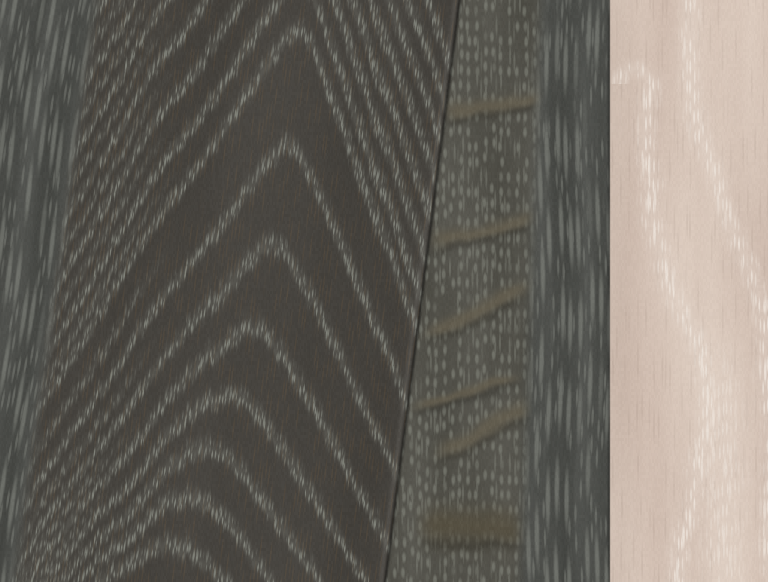
Write a Shadertoy shader that draws this texture.

```glsl
// Limed oak boards: a dark board with nested cathedral rings, straight-grained
// strips with ray flecks beside it, and a pale board at the right. Rings are
// hyperbola-like curves; pores are cellular strokes; tone drifts by layered sines.

const float PALE_EDGE = 1.048;

float hash(vec2 p) {
    p = fract(p * vec2(0.1031, 0.1137));
    p += dot(p, p.yx + 33.33);
    return fract((p.x + p.y) * p.x * 17.3);
}

// Layered, warped sines in about -1..1
float waves(vec2 p) {
    float sum = 0.0, gain = 0.5;
    for (int i = 0; i < 4; i++) {
        sum += gain * sin(p.x + 1.7 * sin(p.y + float(i)));
        p = mat2(1.6, 0.5, -0.5, 1.6) * p + 2.3;
        gain *= 0.55;
    }
    return sum;
}

// Cellular strokes: one upright pore per staggered cell
float pores(vec2 p, vec2 size, float density) {
    vec2 g = p / size;
    g.y += 9.0 * hash(vec2(floor(g.x), 7.0));
    vec2 id = floor(g) + 50.0;
    vec2 f = fract(g) - 0.5;
    f.x += 0.35 * (hash(id + 19.0) - 0.5);
    float stroke = smoothstep(1.0, 0.25, length(f * vec2(2.8, 2.0)));
    return stroke * smoothstep(0.0, 0.3, density - hash(id));
}

float band(float d, float width) {
    return exp(-d * d / (width * width));
}

// Ring peaks crowd together toward the bottom
float ringPeak(float i) {
    return i < 7.0 ? 0.94 - 0.078 * i - 0.000974 * i * i * i : 0.06 - 0.09 * (i - 7.0);
}

// Brightness of the cathedral rings; y runs downward
float rings(vec2 p) {
    float jag = 0.014 * (hash(vec2(floor(p.x * 210.0), 3.0)) - 0.5);
    float wobble = 0.011 * waves(vec2(p.x * 26.0, p.y * 5.0)) + jag;
    float light = 0.0;
    for (int j = 0; j < 29; j++) {
        float peak = ringPeak(0.5 * float(j));
        float low = max(peak, 0.0);
        float dx = p.x - (0.519 - 0.262 * low * low);
        float slope = dx < 0.0 ? 1.45 - 0.4 * low : 2.8 - 1.6 * low;
        float tip = 0.03 + 0.06 * low;
        float curve = peak + length(vec2(dx * slope, tip)) - tip;
        curve += dx < 0.0 ? dx * dx * dx * dx : 0.0;
        float limb = smoothstep(0.0, 0.2, abs(dx));
        float gap = (p.y + wobble - curve) / sqrt(1.0 + slope * slope * limb);
        float width = mix(0.015, 0.0075, limb) * (gap < 0.0 ? 1.15 : 0.75);
        float weight = j % 2 == 0 ? 1.0 : 0.7 * smoothstep(0.2, 0.32, -dx);
        light = max(light, weight * band(gap, width));
    }
    return light;
}

vec3 cathedral(vec2 p) {
    vec2 q = vec2(p.x + 0.12 * p.y, p.y);
    vec3 wood = vec3(0.273, 0.262, 0.243) + 0.018 * waves(vec2(q.x * 14.0, q.y * 3.0));
    wood += vec3(0.035, 0.018, 0.0) * pores(q, vec2(0.006, 0.06), 0.7);
    float pore = max(pores(q, vec2(0.006, 0.024), 0.95), pores(q + 0.31, vec2(0.008, 0.035), 0.8));
    return mix(wood, vec3(0.53, 0.54, 0.505), rings(p) * (0.22 + 0.65 * pore));
}

vec3 straightGrain(vec2 p, vec3 base) {
    vec2 q = p + vec2(0.004 * sin(p.y * 9.0), 0.0);
    vec3 wood = base + 0.035 * waves(vec2(q.x * 75.0, q.y * 2.5));
    float streak = max(pores(q, vec2(0.017, 0.15), 0.9), 0.8 * pores(q + 0.2, vec2(0.009, 0.05), 0.6));
    return mix(wood, vec3(0.53, 0.54, 0.51), 0.55 * streak);
}

// Dashed grain crossed by tan ray flecks
vec3 rayGrain(vec2 p) {
    vec3 wood = vec3(0.325, 0.32, 0.292) + 0.025 * waves(vec2(p.x * 40.0, p.y * 5.0));
    float dash = max(pores(p, vec2(0.014, 0.026), 0.9), 0.7 * pores(p + 0.4, vec2(0.008, 0.05), 0.6));
    wood = mix(wood, vec3(0.53, 0.54, 0.5), 0.55 * dash);
    // Each ray: centre x, centre y, slope, half thickness
    const vec4 RAYS[6] = vec4[6](vec4(0.85, 0.18, -0.1, 0.014), vec4(0.83, 0.395, -0.2, 0.013),
        vec4(0.82, 0.535, -0.48, 0.014), vec4(0.8, 0.675, -0.25, 0.009),
        vec4(0.84, 0.735, -0.5, 0.016), vec4(0.81, 0.905, 0.08, 0.03));
    for (int i = 0; i < 6; i++) {
        vec4 ray = RAYS[i];
        vec2 d = p - ray.xy;
        float across = d.y - ray.z * d.x + 0.008 * waves(p * 30.0);
        float along = smoothstep(0.105, 0.06, abs(d.x));
        wood *= 1.0 - 0.22 * along * band(across - ray.w, 0.009);
        vec3 tan_ = vec3(0.395, 0.37, 0.31) - (i == 5 ? 0.06 : 0.0);
        wood = mix(wood, tan_, 0.85 * along * band(across, ray.w));
    }
    return wood;
}

vec3 paleBoard(vec2 p) {
    float tone = 0.5 + 0.5 * waves(vec2(p.x * 26.0, p.y * 3.0));
    vec3 wood = mix(vec3(0.81, 0.735, 0.685), vec3(0.865, 0.8, 0.75), tone);
    wood -= 0.035 * smoothstep(0.07, 0.0, p.x - PALE_EDGE);
    wood -= 0.03 * pores(p, vec2(0.007, 0.09), 0.5);
    float wob = 0.008 * waves(p * vec2(9.0, 22.0));
    float inner = 1.115 + 0.1 * smoothstep(0.34, 0.69, p.y) - 0.05 * smoothstep(0.69, 1.0, p.y);
    float outer = 1.182 + 0.14 * smoothstep(0.1, 0.65, p.y);
    float lines = band(p.x - inner + wob, 0.017) * smoothstep(0.11, 0.15, p.y);
    lines = max(lines, band(p.x - outer + wob, 0.016));
    lines = max(lines, band(length(p - vec2(1.09, 0.145)) - 0.026, 0.012) * step(p.y, 0.145));
    lines = max(lines, 0.7 * band(p.x - 1.24 + wob, 0.035) * smoothstep(0.55, 0.7, p.y));
    float pore = max(pores(p, vec2(0.007, 0.035), 0.9), pores(p + 0.5, vec2(0.01, 0.06), 0.6));
    return mix(wood, vec3(0.93, 0.895, 0.86), lines * (0.2 + 0.65 * pore));
}

void mainImage(out vec4 fragColor, in vec2 fragCoord) {
    vec2 p = vec2(fragCoord.x, iResolution.y - fragCoord.y) / iResolution.y;
    float px = 1.0 / iResolution.y;
    float seam = p.x - (0.79 - 0.128 * p.y);
    float leftEdge = p.x - (0.163 - 0.14 * p.y);
    float rightEdge = p.x - (0.932 - 0.035 * p.y);

    // Dark boards from left to right
    vec3 strip = straightGrain(p + vec2(0.14 * p.y * step(p.x, 0.4), 0.0), vec3(0.295, 0.3, 0.285));
    vec3 color = mix(strip, cathedral(p), smoothstep(-0.012, 0.018, leftEdge));
    color = mix(color, rayGrain(p), smoothstep(-px, px, seam));
    color = mix(color, strip, smoothstep(-0.018, 0.012, rightEdge));
    color *= 1.0 - 0.4 * band(seam, 0.003);
    color += 0.05 * band(seam + 0.008, 0.004);

    // Pale board and fine surface grain
    color *= 1.0 - 0.3 * band(p.x - PALE_EDGE, 0.004);
    color = mix(color, paleBoard(p), smoothstep(-px, px, p.x - PALE_EDGE));
    color += 0.02 * (hash(floor(p * vec2(390.0, 190.0))) - 0.5);
    fragColor = vec4(color, 1.0);
}
```
